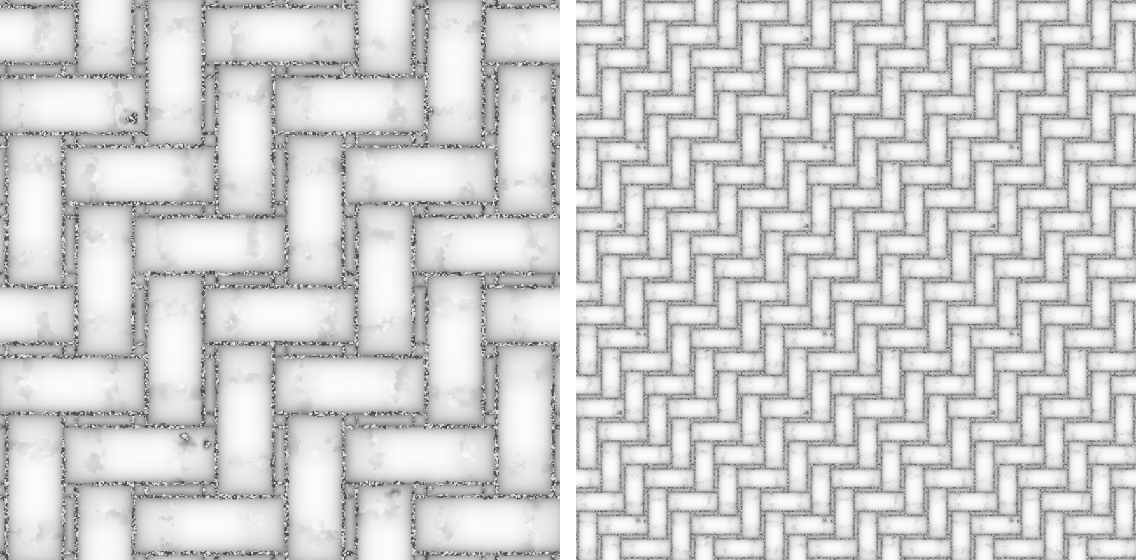
Left, the tile; right, the same tile 3 across and 3 down.
Write a Shadertoy shader that draws this texture map.

```glsl
// Pale herringbone paving with soft grey edge shading, crumbling joints and a few chips.

const float CELLS = 8.0;                       // brick widths across; the bond repeats every 4
const vec2  BRICK_HALF = vec2(1.088, 0.405);   // half length and half width, in cells
const float JOINT_HALF = 0.021;                // half width of the gritty lines
const float SHADE_REACH = 0.095;               // fade length of the edge shading
const float SHADE_DEPTH = 0.33;
const float CREVICE_REACH = 0.028;             // tight dark fringe beside the joints
const float CREVICE_DEPTH = 0.13;
const float STRIP_DEPTH = 0.11;                // extra darkness between parallel bricks
const float WEAR_START = 0.50;                 // distance from brick middle to its worn ends
const float BRICK_TONE = 0.988;
const float GRIT_DARK = 0.30;
const float GRIT_LIGHT = 0.88;
const int   CHIPS = 6;

float hash(vec2 p) {
    vec3 q = fract(vec3(p.xyx) * 0.1031);
    q += dot(q, q.yzx + 33.33);
    return fract((q.x + q.y) * q.z);
}

// Value noise that wraps over the canvas; freq is a whole number per cell.
float noise(vec2 p, float freq) {
    vec2 g = p * freq, c = floor(g), f = g - c;
    f = f * f * (3.0 - 2.0 * f);
    float period = CELLS * freq, salt = freq * 17.0;
    vec2 a = mod(c, period) + salt, b = mod(c + 1.0, period) + salt;
    return mix(mix(hash(a), hash(vec2(b.x, a.y)), f.x),
               mix(hash(vec2(a.x, b.y)), hash(b), f.x), f.y);
}

float fbm(vec2 p, float freq) {
    float sum = 0.0, amp = 0.45;
    for (int i = 0; i < 4; i++) {
        sum += amp * noise(p, freq);
        freq *= 2.0;
        amp *= 0.6;
    }
    return sum / 0.979;
}

// Signed distance to the nearest brick, with its local position and identity.
float herringbone(vec2 p, out vec2 local, out vec2 id) {
    float nearest = 1e3;
    for (int j = -1; j <= 1; j++)
    for (int i = -1; i <= 1; i++) {
        vec2 cell = floor(p) + vec2(i, j);
        float k = floor(mod(cell.x - cell.y + 1.5, 4.0));
        bool lying = k < 2.0;
        vec2 center = cell + (lying ? vec2(1.0 - k, 0.5) : vec2(0.5, k - 2.0));
        vec2 v = lying ? p - center : (p - center).yx;
        vec2 inset = BRICK_HALF - abs(v);
        float d = -min(inset.x, inset.y);
        if (d < nearest) {
            nearest = d;
            local = v;
            id = mod(center * 2.0, CELLS * 2.0);
        }
    }
    return nearest;
}

// Distance to the closest chip, with a ragged outline.
float chipDistance(vec2 p) {
    float d = 1e3, ragged = (noise(p, 14.0) - 0.5) * 0.09;
    for (int i = 0; i < CHIPS; i++) {
        vec2 seed = vec2(float(i) * 7.0 + 3.0, 41.0);
        vec2 center = CELLS * vec2(hash(seed), hash(seed + 19.0));
        vec2 v = mod(p - center + 0.5 * CELLS, CELLS) - 0.5 * CELLS;
        d = min(d, length(v * vec2(0.8, 1.0)) - mix(0.02, 0.07, hash(seed + 5.0)) + ragged);
    }
    return d;
}

void mainImage(out vec4 fragColor, in vec2 fragCoord) {
    vec2 uv = fragCoord / iResolution.xy;
    vec2 p = CELLS * vec2(uv.x, 1.0 - uv.y);
    float px = CELLS / iResolution.y;

    vec2 local, id;
    float d = herringbone(p, local, id);
    float strip = smoothstep(-px, px, d);

    // Joint lines: brick outlines, plus short dividers inside the strips
    vec2 grid = abs(abs(fract(p) - 0.5) - BRICK_HALF.y);
    float joint = d > 0.0 ? min(d, min(grid.x, grid.y)) : -d;
    float chip = chipDistance(p);
    float presence = smoothstep(0.20, 0.45, noise(p, 7.0));

    // Soft shading along the edges and around chips
    vec2 fade = exp(-max(BRICK_HALF - abs(local), 0.0) / SHADE_REACH);
    float inside = 1.0 - (1.0 - fade.x) * (1.0 - fade.y);
    float shade = mix(inside, exp(-joint / SHADE_REACH), strip);
    shade = max(shade, 0.9 * exp(-max(chip, 0.0) / 0.06));
    shade *= 0.72 + 0.56 * fbm(p, 2.0);
    float crevice = exp(-min(joint, max(chip, 0.0)) / CREVICE_REACH) * mix(0.4, 1.0, presence);
    float tone = BRICK_TONE - SHADE_DEPTH * shade - CREVICE_DEPTH * crevice - STRIP_DEPTH * strip;

    // Worn brick ends with ragged stains
    float rough = fbm(p, 5.0);
    float along = abs(local.x) + 0.10 * (hash(id) - 0.5);
    float worn = smoothstep(WEAR_START - 0.24, WEAR_START + 0.16, along);
    float band = smoothstep(0.28, 0.0, abs(along - WEAR_START - 0.14));
    float stain = smoothstep(0.50, 0.60, rough + 0.16 * (band - 0.7)) * band;
    float bleach = smoothstep(0.60, 0.66, fbm(p + 3.0, 4.0)) * band;
    tone += (1.0 - strip) * (0.04 * bleach - 0.055 * worn - 0.11 * stain * noise(p, 9.0));

    // Crumbling grit in the joints and chips
    float grain = 0.6 * noise(p, 40.0) + 0.4 * noise(p, 61.0);
    float width = JOINT_HALF * mix(0.0, 1.15, presence);
    float edge = joint - width + 0.045 * (noise(p, 26.0) - 0.5);
    float grit = smoothstep(0.8 * px, -0.8 * px, min(edge, chip));
    tone = mix(tone, mix(GRIT_DARK, GRIT_LIGHT, smoothstep(0.28, 0.74, grain)), grit);

    fragColor = vec4(vec3(clamp(tone, 0.0, 1.0)), 1.0);
}
```
